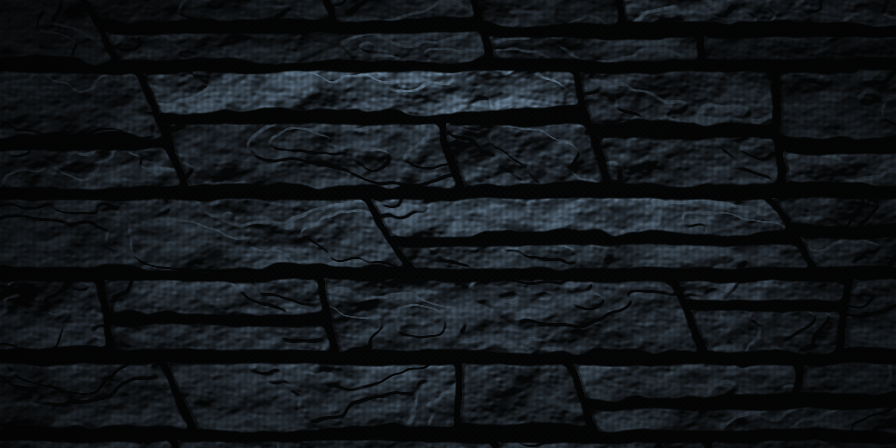
Write a Shadertoy shader that draws this texture.

```glsl
#define COURSES 5.0
#define SHADOW 0.027
#define MORTAR 0.006
#define CORNER 0.012
#define ROUGHNESS 0.14
#define BRIGHTNESS 0.18
#define WEAVE 72.0
#define TINT vec3(0.81, 1.0, 1.17)
#define BLACK vec3(0.010, 0.011, 0.012)

float hash(vec2 p) {
    vec3 q = fract(p.xyx * 0.1031);
    q += dot(q, q.yzx + 33.33);
    return fract((q.x + q.y) * q.z);
}

float noise(vec2 p) {
    vec2 i = floor(p), f = fract(p);
    f = f * f * (3.0 - 2.0 * f);
    return mix(mix(hash(i), hash(i + vec2(1, 0)), f.x),
               mix(hash(i + vec2(0, 1)), hash(i + vec2(1, 1)), f.x), f.y);
}

float fbm(vec2 p, int octaves) {
    float sum = 0.0, gain = 0.5;
    for (int i = 0; i < octaves; i++) {
        sum += gain * noise(p);
        p = mat2(1.6, 1.2, -1.2, 1.6) * p + 7.3;
        gain *= 0.5;
    }
    return sum;
}

// Uneven, leaning divisions of a line: lower edge, upper edge, index
float edgeAt(float i, float seed, float jitter, float lean) {
    return i + jitter * (hash(vec2(i, seed)) - 0.5)
             + lean * (hash(vec2(seed, i + 9.0)) - 0.5);
}

vec3 unevenCell(float t, float seed, float jitter, float lean) {
    float i = floor(t);
    if (t < edgeAt(i, seed, jitter, lean)) i -= 1.0;
    else if (t >= edgeAt(i + 1.0, seed, jitter, lean)) i += 1.0;
    return vec3(edgeAt(i, seed, jitter, lean), edgeAt(i + 1.0, seed, jitter, lean), i);
}

// Bounds of the stone at p (left, bottom, right, top) and its random id
vec4 stoneAt(vec2 p, out float id) {
    vec3 row = unevenCell(p.y * COURSES, 3.0, 0.55, 0.0);
    float rise = (p.y * COURSES - row.x) / (row.y - row.x);
    float perUnit = 1.0 / mix(0.5, 1.0, hash(vec2(row.z, 21.0)));
    vec3 col = unevenCell(p.x * perUnit, row.z + 40.0, 0.7, 0.3 * (rise - 0.5));
    vec4 box = vec4(col.x / perUnit, row.x / COURSES, col.y / perUnit, row.y / COURSES);
    id = hash(vec2(col.z + 5.0, row.z * 3.0));

    // Some blocks become two thin layers, and some layers two short stones
    if (hash(vec2(id * 91.0, 2.0)) > 0.45) {
        float cut = mix(box.y, box.w, mix(0.35, 0.65, hash(vec2(id * 57.0, 4.0))));
        if (p.y < cut) { box.w = cut; id = fract(id + 0.37); }
        else box.y = cut;
        float across = mix(box.x, box.z, mix(0.3, 0.75, id));
        if (hash(vec2(id * 73.0, 6.0)) > 0.65 && box.z - box.x > 0.5) {
            if (p.x < across) { box.z = across; id = fract(id + 0.61); }
            else box.x = across;
        }
    }
    return box;
}

// Rough stone face with broken ledges
float faceHeight(vec2 p, float id) {
    vec2 q = p + id * 37.0;
    float ledge = fbm(q * vec2(3.5, 6.0), 4);
    return fbm(q * vec2(5.5, 8.0), 5)
         + 0.10 * smoothstep(0.47, 0.50, ledge)
         + 0.07 * smoothstep(0.58, 0.60, ledge);
}

void mainImage(out vec4 fragColor, in vec2 fragCoord) {
    vec2 uv = fragCoord / iResolution.y;
    float aspect = iResolution.x / iResolution.y;
    float soft = max(0.003, 0.8 / iResolution.y);
    vec2 p = uv + vec2(11.0, 7.0);
    vec2 wobble = vec2(fbm(p * 13.0, 4), fbm(p * 11.0 + 50.0, 4)) - 0.47;
    vec2 w = p + wobble * vec2(0.026, 0.018);

    float id;
    vec4 box = stoneAt(w, id);
    vec2 low = w - box.xy, high = box.zw - w;

    // Cast shadows lie below and to the right of each stone
    float depth = SHADOW * (0.55 + 0.7 * noise(vec2(p.x * 5.0, id * 60.0))
                          + 0.5 * noise(vec2(p.x * 24.0, id * 90.0)));
    depth = min(depth, 0.35 * (box.w - box.y));
    vec2 inset = min(low - vec2(MORTAR, depth), high - vec2(SHADOW * 0.65, MORTAR * 0.5));
    float inside = CORNER - length(max(CORNER - inset, 0.0));
    float stone = smoothstep(-soft, soft, inside);
    float joint = (1.0 - stone) * smoothstep(0.016, 0.005, low.x) * step(depth, low.y);

    // Raking light from the upper left
    vec2 toLight = vec2(-0.5, 0.86);
    float slope = (faceHeight(p, id) - faceHeight(p + toLight * 0.004, id)) / 0.004;
    float light = clamp(1.0 + ROUGHNESS * slope, 0.08, 1.9);
    light *= 0.85 + 0.3 * noise(p * vec2(90.0, 130.0));
    light *= 1.0 + 0.25 * smoothstep(0.018, 0.003, high.y);

    float shade = 0.75 + 0.45 * hash(vec2(id * 83.0, 8.0));
    shade += 0.5 * step(0.88, hash(vec2(id * 61.0, 12.0)));
    vec2 offCentre = (uv - vec2(aspect * 0.52, 0.47)) / vec2(aspect * 0.48, 0.64);
    float falloff = exp(-dot(offCentre, offCentre));

    // Fine woven screen
    vec2 thread = cos(6.28318 * WEAVE * uv);
    float weave = 0.95 + 0.07 * (thread.x + thread.y);

    float tone = BRIGHTNESS * falloff * light * (shade * stone + 0.4 * joint);
    tone += 0.008 * falloff * (1.0 - stone) * (1.0 + thread.x * thread.y);
    fragColor = vec4(BLACK + TINT * tone * weave, 1.0);
}
```
